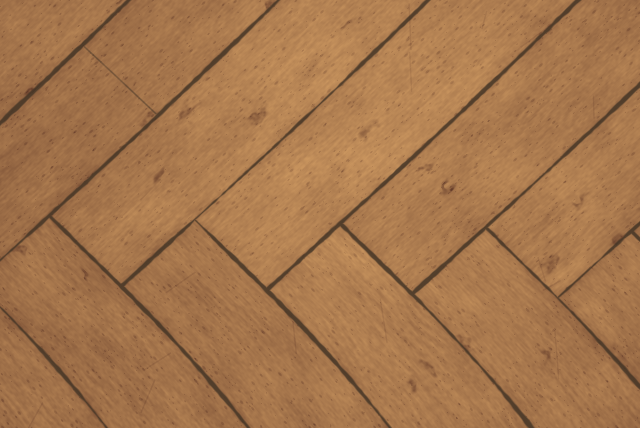
This texture is drawn by a Shadertoy shader. Its source:

```glsl
// Worn herringbone parquet: a skewed grid is split along its diagonal into
// planks running two ways, each with its own grain, pores, knots and tone,
// under a warm pool of light, with dark uneven seams between the planks.

float hash(vec2 p) {
    return fract(sin(dot(p, vec2(127.1, 311.7))) * 43758.5453);
}

float noise(vec2 p) {
    vec2 i = floor(p), f = fract(p);
    f = f * f * (3.0 - 2.0 * f);
    return mix(mix(hash(i), hash(i + vec2(1, 0)), f.x),
               mix(hash(i + vec2(0, 1)), hash(i + vec2(1, 1)), f.x), f.y);
}

float fbm(vec2 p) {
    float sum = 0.0, amp = 0.5;
    for (int k = 0; k < 4; k++) {
        sum += amp * noise(p);
        p = p * 2.03 + 17.3;
        amp *= 0.5;
    }
    return sum;
}

// Sparse soft ellipses, one at most per grid cell; chance is the share of cells used
float flecks(vec2 q, float chance, float radius) {
    vec2 cell = floor(q);
    vec2 centre = 0.35 + 0.3 * vec2(hash(cell + 3.1), hash(cell + 8.7));
    float size = radius * (0.5 + 0.5 * hash(cell + 5.5));
    float dist = length(fract(q) - centre);
    return step(hash(cell), chance) * (1.0 - smoothstep(0.3 * size, size, dist));
}

// Short, thin, randomly turned marks
float scratches(vec2 p) {
    float marks = 0.0;
    for (float k = 0.0; k < 16.0; k++) {
        vec2 centre = vec2(1.5 * hash(vec2(k, 1.0)), hash(vec2(k, 2.0)));
        float angle = 0.5 + 1.6 * hash(vec2(k, 3.0));
        vec2 dir = vec2(cos(angle), sin(angle)), r = p - centre;
        float reach = 0.02 + 0.04 * hash(vec2(k, 4.0));
        float dist = length(r - dir * clamp(dot(r, dir), -reach, reach));
        marks = max(marks, 1.0 - smoothstep(0.0005, 0.003, dist));
    }
    return marks;
}

void mainImage(out vec4 fragColor, in vec2 fragCoord) {
    vec2 p = fragCoord / iResolution.y;
    float pixel = 4.3 / iResolution.y;

    // Slight lens bend, then skewed grid with one unit per plank width
    float below = max(0.335 - p.y, 0.0), above = max(p.y - 0.5, 0.0);
    vec2 bent = p + vec2(0.35 * below * below + 0.08 * above * above, 0.0);
    vec2 g = inverse(mat2(0.172, 0.156, 0.168, -0.165)) * (bent - vec2(0.115, 0.496));

    // Plank coordinates: x along from its end, y across from 0 to 1
    vec2 cell = floor(g);
    bool rising = cell.x >= cell.y;
    float id = rising ? cell.y : cell.x;
    vec2 plank = rising ? g - id : vec2(g.y - id - 1.0, g.x - id);
    float seed = hash(vec2(id + 20.0, rising ? 3.0 : 9.0));
    vec2 q = plank + vec2(31.0, 17.0) * seed;

    // Light pool, plank tone and broad stains
    vec2 fromLight = p - vec2(0.92, 0.63);
    float tone = 0.22 + 0.52 * exp(-1.9 * dot(fromLight, fromLight));
    tone += 0.14 * (seed - 0.5);
    tone += 0.5 * (fbm(q * vec2(1.6, 3.0)) - 0.47);

    // Growth rings, fibres and fine surface roughness
    float drift = fbm(q * vec2(0.8, 1.5));
    float rings = sin(88.0 * plank.y + 26.0 * drift + 6.0 * plank.x * (seed - 0.5));
    tone += (rising ? 0.035 : 0.08) * rings * (0.3 + seed) * noise(q * vec2(2.0, 4.0));
    tone += 0.30 * (fbm(q * vec2(5.0, 42.0)) - 0.47);
    tone += 0.20 * (noise(q * vec2(22.0, 60.0)) - 0.5);
    tone += 0.12 * (noise(p * 170.0) - 0.5);

    // Pores, knots, grime and scratches
    vec2 rough = q + 0.12 * (vec2(noise(q * 14.0), noise(q * 14.0 + 40.0)) - 0.5);
    float grime = smoothstep(0.55, 0.75, fbm(q * vec2(2.2, 3.5) + 9.0));
    tone -= 0.35 * flecks(q * vec2(9.0, 20.0), 0.16, 0.35);
    tone -= 0.30 * flecks(q * vec2(17.0, 31.0) + 7.0, 0.10 + 0.3 * grime, 0.33);
    tone -= 0.55 * flecks(rough * vec2(1.7, 4.0), 0.10, 0.33) * (0.4 + noise(q * 40.0));
    tone -= 0.22 * grime * noise(q * vec2(12.0, 30.0));
    tone -= 0.20 * scratches(p);

    // Distance to the nearest seam, with dirt gathered beside it
    float edge = min(min(plank.y, 1.0 - plank.y), plank.x);
    tone -= 0.28 * exp(-24.0 * edge) * (0.4 + noise(p * 25.0));

    vec3 wood = mix(vec3(0.54, 0.365, 0.24), vec3(0.79, 0.585, 0.37),
                    clamp(tone, -0.6, 1.25));

    // Seams of uneven width, and one faint butt joint in the upper left plank
    float width = 0.006 + 0.018 * noise(p * 8.0 + 4.0);
    float ragged = edge + 0.010 * (noise(p * 70.0) - 0.5);
    float seam = 1.0 - smoothstep(width - pixel, width + pixel, ragged);
    float joint = 1.0 - smoothstep(0.0, 0.006 + pixel, abs(plank.x - 2.5));
    joint *= rising && id == -1.0 ? 0.2 + 0.4 * noise(p * 30.0) : 0.0;

    vec3 color = mix(wood, vec3(0.27, 0.21, 0.15), max(0.85 * seam, joint));
    fragColor = vec4(color, 1.0);
}
```
